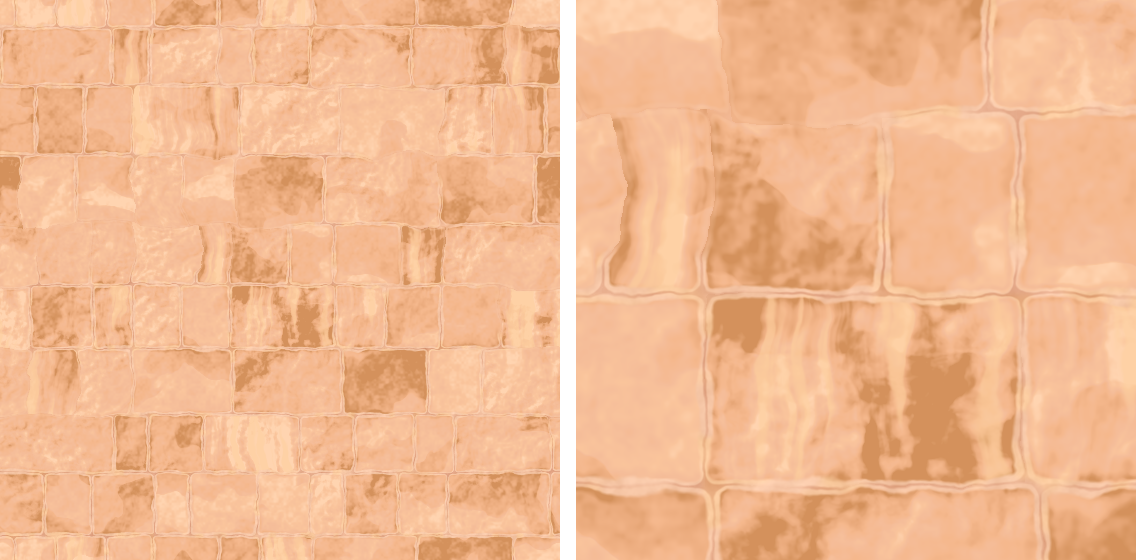
Left, the full canvas; right, a detail of the centre.
Give the GLSL for this texture, as a WebGL 2 fragment shader.

```glsl
#version 300 es
precision highp float;
// Seamless wall of glossy peach stone blocks: nine uneven courses, pale joints, worn stains.

uniform vec2 u_resolution;
out vec4 outColor;

const float COLUMNS = 11.0;
const int COURSES = 9;
const float COURSE_EDGES[10] = float[](0.044, 0.156, 0.260, 0.378, 0.491,
                                       0.600, 0.724, 0.848, 0.952, 1.044);
// Stone tones from dark stain to pale glaze
const vec3 TONES[6] = vec3[](vec3(0.83, 0.57, 0.36), vec3(0.92, 0.67, 0.49),
                             vec3(0.96, 0.72, 0.55), vec3(0.96, 0.74, 0.60),
                             vec3(0.98, 0.77, 0.61), vec3(1.00, 0.83, 0.69));
const vec3 JOINT_COLOR = vec3(0.97, 0.79, 0.67);
const vec3 GOLD_COLOR = vec3(0.99, 0.81, 0.61);

float hash(vec2 p) {
  vec3 q = fract(vec3(p.xyx) * 0.1031);
  q += dot(q, q.yzx + 33.33);
  return fract((q.x + q.y) * q.z);
}

// Value noise that wraps over the unit square
float noise(vec2 p, vec2 cells) {
  vec2 g = p * cells, i = floor(g), f = fract(g);
  f = f * f * (3.0 - 2.0 * f);
  vec2 a = mod(i, cells), b = mod(i + 1.0, cells);
  return mix(mix(hash(a), hash(vec2(b.x, a.y)), f.x),
             mix(hash(vec2(a.x, b.y)), hash(b), f.x), f.y);
}

float fbm(vec2 p, vec2 cells) {
  float sum = 0.0, amp = 0.53;
  for (int i = 0; i < 4; i++) {
    sum += amp * noise(p + 0.137 * float(i), cells);
    cells *= 2.0;
    amp *= 0.5;
  }
  return sum;
}

vec3 stoneTone(float t) {
  float s = clamp(t, 0.0, 1.0) * 5.0;
  int i = min(int(s), 4);
  return mix(TONES[i], TONES[i + 1], s - float(i));
}

// Returns block id (xy) and the distances to its side and course edges (zw)
vec4 findBlock(vec2 p) {
  float y = COURSE_EDGES[0] + fract(p.y - COURSE_EDGES[0]);
  int row = 0;
  for (int i = 1; i < COURSES; i++) if (y >= COURSE_EDGES[i]) row = i;
  float id = float(row);
  float x = p.x * COLUMNS + hash(vec2(id, 71.0));
  float left = -100.0, right = 100.0, column = 0.0;
  for (int k = -3; k <= 4; k++) {
    float n = floor(x) + float(k), w = mod(n, COLUMNS);
    // Some even joints are missing, which makes wide blocks
    if (mod(w, 2.0) < 0.5 && hash(vec2(w + 5.0, id + 31.0)) < 0.42) continue;
    float edge = n + 0.42 * (hash(vec2(w + 17.0, id + 3.0)) - 0.5);
    if (edge <= x && edge > left) { left = edge; column = w; }
    if (edge > x) right = min(right, edge);
  }
  return vec4(column, id, min(x - left, right - x) / COLUMNS,
              min(y - COURSE_EDGES[row], COURSE_EDGES[row + 1] - y));
}

// Distance inward from a block edge with rounded corners
float roundedInset(vec2 d, float radius) {
  return radius - length(max(radius - d, 0.0)) + max(min(d.x, d.y) - radius, 0.0);
}

// Slope of noise, lit from the upper left
float relief(vec2 p, vec2 cells, float reach) {
  vec2 d = vec2(-reach, reach);
  return fbm(p + d, cells) - fbm(p - d, cells);
}

void main() {
  vec2 p = gl_FragCoord.xy / u_resolution;

  // Uneven outlines, smeared where the joints are worn away
  vec2 swirl = vec2(fbm(p, vec2(9.0)), fbm(p + 0.37, vec2(9.0))) - 0.5;
  vec2 ripple = vec2(fbm(p, vec2(52.0)), fbm(p + 0.61, vec2(52.0))) - 0.5;
  float kept = smoothstep(0.34, 0.50, fbm(p + 0.23, vec2(6.0)));
  vec4 block = findBlock(p + 0.007 * ripple + swirl * mix(0.045, 0.004, kept));
  vec2 id = block.xy;
  float inset = roundedInset(block.zw, 0.008);

  // Per-block character
  float shade = hash(id + 41.0), stainAmount = hash(id + 83.0);
  float streaked = step(0.80, hash(id + 127.0));
  float rough = smoothstep(0.35, 0.85, hash(id + 163.0));
  vec2 q = p + 0.10 * swirl + 0.008 * ripple + vec2(shade, stainAmount);

  // Cloudy glaze and sharp-edged stains
  float tone = 0.62 + 0.38 * (shade - 0.5) + 0.75 * (fbm(q, vec2(8.0)) - 0.5);
  float level = mix(0.70, 0.40, stainAmount);
  float cloud = fbm(q + 0.29, vec2(9.0, 13.0));
  float stain = smoothstep(level, level + 0.04, cloud);
  tone -= stain * (0.26 + 0.7 * (cloud - level));

  // Grain, dents, pebbled patches and vertical flow marks
  tone += 0.13 * (noise(p, vec2(230.0)) - 0.5) + 0.20 * (noise(p + 0.3, vec2(110.0)) - 0.5);
  tone += (0.5 + 1.1 * rough) * relief(q, vec2(24.0, 20.0), 0.0025);
  float pebbled = rough * smoothstep(0.44, 0.60, fbm(p + 0.71, vec2(14.0)));
  tone += 1.0 * pebbled * relief(p + 0.01 * ripple, vec2(64.0), 0.0022);
  float flow = fbm(p + 0.05 * swirl + 0.006 * ripple, vec2(60.0, 6.0));
  tone += streaked * 1.7 * (flow - 0.50);

  // Shaded rim beside a thin pale joint
  float rimWidth = mix(0.006, 0.014, noise(p + 0.17, vec2(30.0)));
  float rim = smoothstep(0.002, 0.004, inset) * (1.0 - smoothstep(0.004, rimWidth, inset));
  tone -= 0.32 * rim * mix(0.25, 1.0, kept) * noise(p + 0.53, vec2(40.0));
  vec3 color = stoneTone(tone);
  float gold = smoothstep(0.58, 0.68, flow) * streaked;
  color = mix(color, GOLD_COLOR, 0.55 * gold);

  // Joint with gleaming spots and a broken dark seam
  float width = mix(0.0012, 0.0055, noise(p, vec2(44.0)));
  float joint = 1.0 - smoothstep(width - 0.001, width + 0.0015, inset);
  float glint = smoothstep(0.45, 0.85, noise(p + 0.4, vec2(70.0)));
  vec3 mortar = mix(JOINT_COLOR, GOLD_COLOR, 0.7 * glint);
  mortar += 0.9 * relief(p, vec2(80.0), 0.002) * vec3(0.12, 0.16, 0.18);
  float seam = (1.0 - smoothstep(0.0, 0.0016, inset)) * noise(p + 0.8, vec2(50.0));
  mortar -= 0.20 * seam * vec3(0.6, 1.0, 1.0);
  color = mix(color, mortar, joint * mix(0.15, 0.85, kept));
  outColor = vec4(color, 1.0);
}
```
